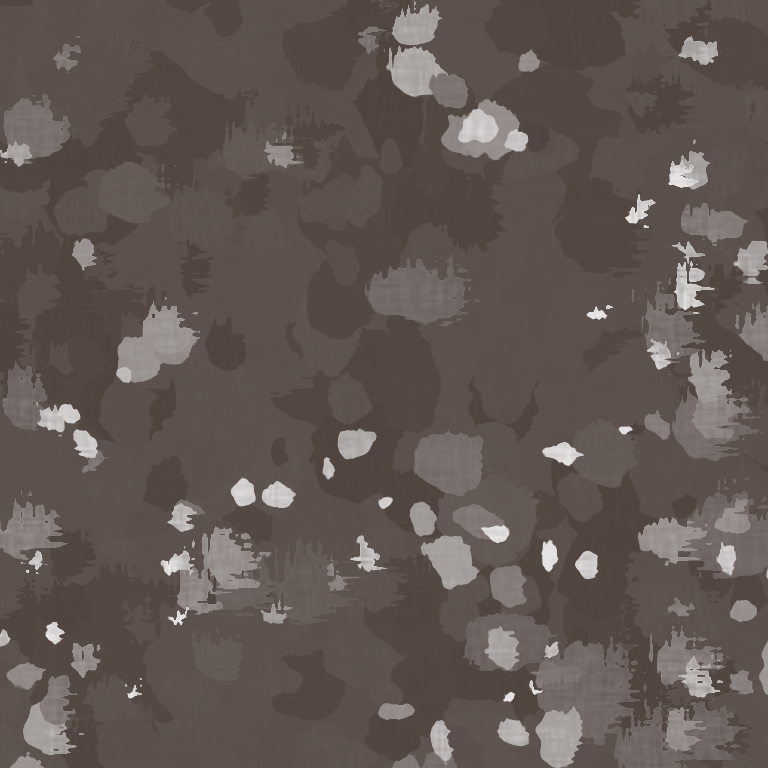
A WebGL 2 fragment shader for this texture:

```glsl
#version 300 es
precision highp float;

uniform vec2 u_resolution;
out vec4 fragColor;

// Paint colours from darkest to brightest; a "level" is a position in this ramp
const vec3 PALETTE[6] = vec3[6](
  vec3(0.315, 0.267, 0.248), vec3(0.362, 0.320, 0.302), vec3(0.45, 0.41, 0.40),
  vec3(0.56, 0.53, 0.52), vec3(0.66, 0.64, 0.63), vec3(0.90, 0.89, 0.89));

const float DARK_SHARE = 0.34;         // share of ground dabs that are dark
const float THREADS = 250.0;           // brush threads across the canvas
const float THREAD_STRETCH = 9.0;      // length to width of a thread
const float WOBBLE = 0.022;            // rounded irregularity of outlines
const float RAGGED = 0.016;            // thread-wise tearing of outlines
const float CLUSTER_SCALE = 6.0;       // spacing of the light clusters
const float CLUSTER_FLOOR = 0.13;      // light dabs left outside clusters
const float GRAIN = 0.16;              // faint weave in the flat paint

float hash(vec2 p) {
  return fract(sin(dot(p, vec2(127.1, 311.7))) * 43758.5453);
}

float valueNoise(vec2 p) {
  vec2 i = floor(p), f = fract(p);
  f = f * f * (3.0 - 2.0 * f);
  return mix(mix(hash(i), hash(i + vec2(1, 0)), f.x),
             mix(hash(i + vec2(0, 1)), hash(i + vec2(1, 1)), f.x), f.y);
}

// Thin streaks along x and along y, each centred on zero
vec2 threads(vec2 p) {
  vec2 along = vec2(THREADS / THREAD_STRETCH, THREADS);
  float h = mix(valueNoise(p * along), valueNoise(p * along * vec2(3.0, 1.0) + 31.0), 0.4);
  float v = mix(valueNoise(p * along.yx + 57.0), valueNoise(p * along.yx * vec2(1.0, 3.0) + 83.0), 0.4);
  return vec2(h, v) - 0.5;
}

// Rounded low-frequency warp plus thread-wise tearing
vec2 roughen(vec2 p, vec2 streak, float brushed) {
  vec2 broad = vec2(valueNoise(p * 17.0), valueNoise(p * 17.0 + 41.0)) - 0.5;
  vec2 fine = vec2(valueNoise(p * 60.0 + 13.0), valueNoise(p * 60.0 + 71.0)) - 0.5;
  return p + WOBBLE * (broad + 0.5 * fine) + RAGGED * streak * mix(0.3, 2.0, brushed);
}

float clusterMask(vec2 p) {
  float n = valueNoise(p * CLUSTER_SCALE + 5.0);
  return mix(CLUSTER_FLOOR, 1.0, smoothstep(0.5, 0.8, n));
}

// One layer of scattered dabs painted over the level below.
// radii: smallest and largest, in cells; levels: range of paint;
// a negative first level selects the two-tone ground paint.
float paintDabs(float below, vec2 p, float cells, float density, vec2 radii,
                vec2 levels, float fray, float seed) {
  vec2 g = p * cells, home = floor(g);
  float soft = 0.8 * cells / u_resolution.y;
  float level = below;
  bool ground = levels.x < 0.0;
  for (int y = -1; y <= 1; y++) {
    for (int x = -1; x <= 1; x++) {
      vec2 cell = home + vec2(x, y);
      vec2 key = cell + seed * 17.3;
      vec2 centre = cell + vec2(hash(key), hash(key + 3.7));
      float chance = ground ? density : density * clusterMask(centre / cells);
      if (hash(key + 9.1) > chance) continue;

      float radius = mix(radii.x, radii.y, hash(key + 15.9));
      float squash = mix(0.8, 1.25, hash(key + 21.3));
      float d = length((g - centre) * vec2(squash, 1.0 / squash)) - radius + fray * radius;
      float pick = hash(key + 27.7), shade = hash(key + 33.1);
      float paint = mix(levels.x, levels.y, shade);
      if (ground) paint = pick < DARK_SHARE ? 0.3 * shade : 0.8 + 0.3 * shade;
      level = mix(level, paint, 1.0 - smoothstep(-soft, soft, d));
    }
  }
  return level;
}

vec3 ramp(float level) {
  level = clamp(level, 0.0, 4.999);
  int i = int(level);
  return mix(PALETTE[i], PALETTE[i + 1], fract(level));
}

void main() {
  vec2 uv = gl_FragCoord.xy / u_resolution.y;
  vec2 streak = threads(uv);
  float weave = streak.x + streak.y;
  float brushed = smoothstep(0.35, 0.75, valueNoise(uv * 8.0 + 19.0));
  vec2 p = roughen(uv, streak, brushed);
  float fray = weave * mix(0.15, 1.0, brushed);

  // Ground: overlapping dark and middle dabs, large to small
  vec2 ground = vec2(-1.0);
  float level = 0.95;
  level = paintDabs(level, p, 7.0, 0.9, vec2(0.45, 0.8), ground, 0.25 * fray, 1.0);
  level = paintDabs(level, p, 12.0, 0.55, vec2(0.35, 0.75), ground, 0.35 * fray, 2.0);
  level = paintDabs(level, p, 22.0, 0.22, vec2(0.3, 0.7), ground, 0.5 * fray, 3.0);

  // Lights: thin veils, then pale dabs, then bright touches
  level = paintDabs(level, p, 9.0, 0.45, vec2(0.25, 0.55), vec2(1.3, 2.4), 0.9 * fray, 4.0);
  level = paintDabs(level, p, 16.0, 0.36, vec2(0.2, 0.55), vec2(2.3, 4.2), 0.8 * fray, 5.0);
  level = paintDabs(level, p, 28.0, 0.1, vec2(0.2, 0.55), vec2(4.2, 5.0), 0.8 * fray, 6.0);

  // Weave shows most in the lighter paint
  float lightness = smoothstep(1.1, 2.0, level);
  level += weave * GRAIN * mix(1.0, 5.0, lightness * (0.3 + 0.7 * brushed));
  fragColor = vec4(ramp(level), 1.0);
}
```
